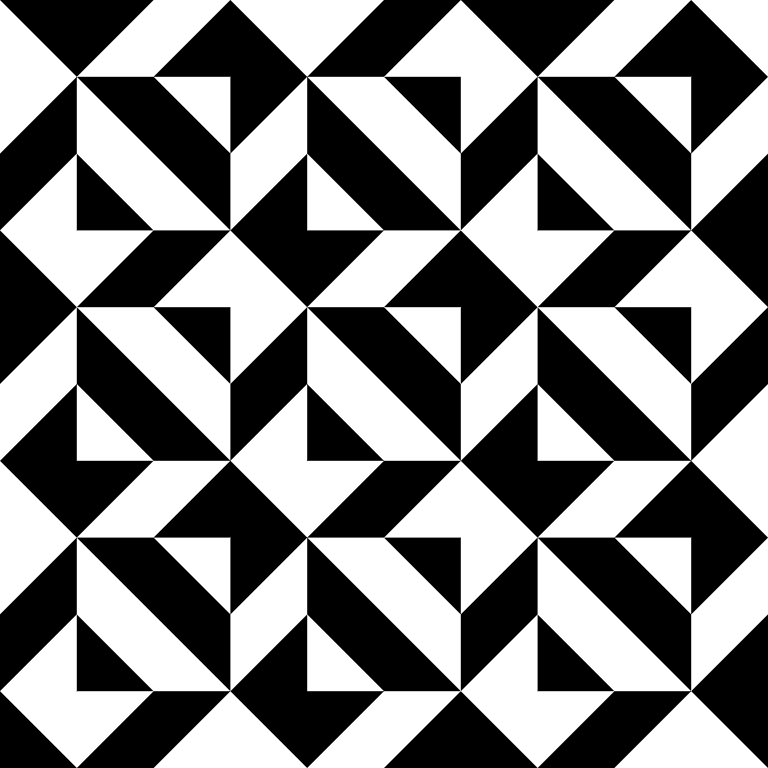
Write a three.js fragment shader that draws this pattern.

```glsl
// Black and white geometric tiling: diagonally striped squares over slanted bands, inverted in a checkerboard.

varying vec2 vUv;

const float UNITS = 10.0;        // grid units across the canvas
const vec2 OFFSET = vec2(1.0);   // first square's corner, from the upper left
const float PERIOD = 3.0;        // square plus gap
const float SQUARE = 2.0;        // side of a square
const float BAND = 1.0;          // stripe width, along an axis
const vec3 DARK = vec3(0.0);
const vec3 LIGHT = vec3(1.0);
const float DIAGONAL = 0.70710678; // axis offset to distance from a diagonal

// Signed distance to the nearest square's outline, negative inside.
float squareOutline(vec2 local) {
  vec2 fromCenter = mod(local + 0.5 * (PERIOD - SQUARE), PERIOD) - 0.5 * PERIOD;
  return max(abs(fromCenter.x), abs(fromCenter.y)) - 0.5 * SQUARE;
}

// Share of dark ink at p, in grid units; every edge inverts the tone.
float inkCoverage(vec2 p, float pixel) {
  vec2 cell = floor(p / PERIOD);
  vec2 local = p - cell * PERIOD;
  float checker = 1.0 - 2.0 * mod(cell.x + cell.y, 2.0);

  // Falling diagonal splits each cell into two tones.
  float falling = local.x - local.y;
  float rising = local.x + local.y;
  float outline = squareOutline(local);

  // Corner triangles inside the square, one slanted band per gap outside.
  float stripe = outline < 0.0
    ? BAND - abs(falling)
    : abs(rising - PERIOD - 0.5 * BAND) - 0.5 * BAND;

  // Smooth by the distance to the nearest edge.
  float tone = falling * stripe * checker > 0.0 ? 1.0 : -1.0;
  float edge = min(abs(outline), DIAGONAL * min(abs(falling), abs(stripe)));
  return 0.5 + tone * min(edge / pixel, 0.5);
}

void main() {
  vec2 p = vec2(vUv.x, 1.0 - vUv.y) * UNITS - OFFSET;
  float pixel = max(fwidth(p.x), fwidth(p.y));
  gl_FragColor = vec4(mix(LIGHT, DARK, inkCoverage(p, pixel)), 1.0);
}
```
